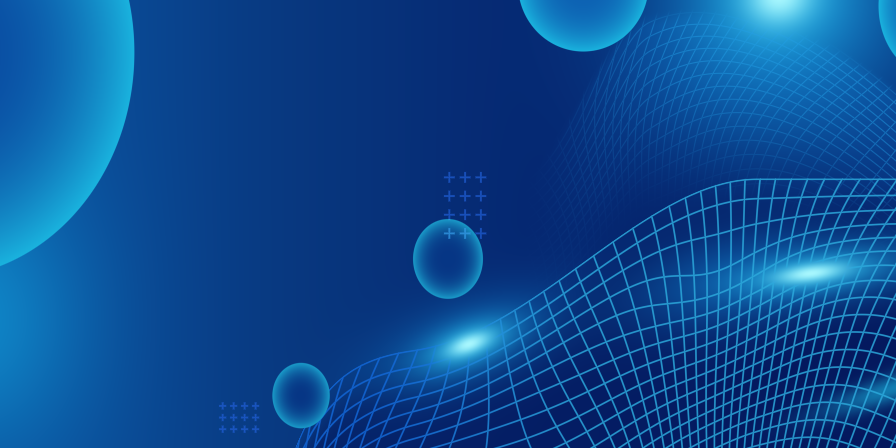
Give the GLSL for this background, as a Shadertoy shader.

```glsl
// Blue abstract backdrop: glossy discs, plus-sign grids, glowing wire-mesh waves.

const vec3 NAVY  = vec3(0.015, 0.09, 0.36);
const vec3 DEEP  = vec3(0.02, 0.155, 0.445);
const vec3 AZURE = vec3(0.04, 0.31, 0.61);
const vec3 CYAN  = vec3(0.10, 0.70, 0.87);
const vec3 ICE   = vec3(0.68, 0.98, 1.0);
const vec3 ROYAL = vec3(0.12, 0.36, 0.82);

// Coverage of the inside (negative side) of a signed distance
float fill(float dist, float pixel) {
    return 1.0 - smoothstep(-0.7 * pixel, 0.7 * pixel, dist);
}

// Lines at the integers of a warped coordinate, of even width on the canvas
float isoLines(float coord, float halfWidth, float pixel) {
    float slope = max(length(vec2(dFdx(coord), dFdy(coord))) / pixel, 0.001);
    float nearest = abs(fract(coord + 0.5) - 0.5);
    return fill(nearest / slope - halfWidth, pixel);
}

float wireMesh(vec2 uv, float halfWidth, float pixel) {
    return max(isoLines(uv.x, halfWidth, pixel), isoLines(uv.y, halfWidth, pixel));
}

// Soft elliptical light, tilted by an angle
float glow(vec2 p, vec2 center, vec2 size, float angle) {
    vec2 d = p - center;
    float c = cos(angle), s = sin(angle);
    d = vec2(c * d.x + s * d.y, c * d.y - s * d.x) / size;
    return exp(-dot(d, d));
}

// Bright core inside a wide halo, added to a colour
vec3 addFlare(vec3 col, vec2 p, vec2 center, vec2 size, float angle) {
    col = mix(col, vec3(0.06, 0.50, 0.80), 0.6 * glow(p, center, size * 2.1, angle));
    col = mix(col, vec3(0.16, 0.76, 0.93), 0.8 * glow(p, center, size, angle));
    return mix(col, ICE, 0.95 * glow(p, center, size * 0.45, angle));
}

// Elliptical disc shading from its centre to a bright rim
vec3 addDisc(vec3 col, vec2 p, vec2 center, vec2 radii, vec3 inner, vec3 rim, float falloff, float pixel) {
    float r = length((p - center) / radii);
    vec3 shade = mix(inner, rim, pow(min(r, 1.0), falloff));
    return mix(col, shade, fill((r - 1.0) * radii.x, pixel));
}

// Block of plus signs; origin is its lower-left sign
float plusGrid(vec2 p, vec2 origin, vec2 spacing, vec2 count, float arm, float pixel) {
    vec2 cell = clamp(round((p - origin) / spacing), vec2(0.0), count - 1.0);
    vec2 a = abs(p - origin - cell * spacing);
    float thick = 0.0021;
    return fill(min(max(a.x - arm, a.y - thick), max(a.x - thick, a.y - arm)), pixel);
}

// Upper outline of the large wave
float waveTop(float x) {
    return 0.23 * (1.0 - exp(-11.0 * (x - 0.66))) + 0.37 * smoothstep(0.92, 1.69, x);
}

vec3 backdrop(vec2 p) {
    vec3 col = mix(AZURE, vec3(0.03, 0.215, 0.495), smoothstep(0.05, 0.75, p.x));
    col = mix(col, DEEP, smoothstep(0.6, 1.25, p.x));
    col = mix(col, NAVY, 0.8 * smoothstep(1.1, 1.9, p.x) * smoothstep(0.8, 0.3, p.y));
    return mix(col, vec3(0.06, 0.56, 0.81), 0.85 * glow(p, vec2(-0.07, 0.29), vec2(0.25, 0.30), 0.0));
}

// Fine, fading mesh in the upper right
vec3 addFarWave(vec3 col, vec2 p, float pixel) {
    float crest = 0.975 - 0.9 * pow(abs(p.x - 1.56), 2.0) - 0.25 * smoothstep(1.45, 1.15, p.x);
    float depth = crest - p.y;
    float mask = smoothstep(-0.01, 0.03, depth) * smoothstep(0.45, 0.08, depth);
    mask *= smoothstep(1.16, 1.55, p.x);
    float across = p.x + 0.6 * depth * sin(3.5 * (p.x - 1.35)) + 0.02 * sin(11.0 * p.y);
    float along = depth + 0.05 * sin(6.0 * p.x + 5.0 * p.y);
    col = mix(col, vec3(0.04, 0.33, 0.67), 0.4 * mask);
    col = mix(col, vec3(0.08, 0.54, 0.81), 0.5 * glow(p, vec2(1.76, 0.93), vec2(0.27, 0.24), 0.0));
    col = addFlare(col, p, vec2(1.74, 1.01), vec2(0.15, 0.13), 0.25);
    float lines = wireMesh(vec2(across, along) * 38.0, 0.0012, pixel);
    return mix(col, max(col, vec3(0.13, 0.62, 0.90)), 0.5 * mask * lines);
}

// Large mesh with folds and lights
vec3 addNearWave(vec3 col, vec2 p, float pixel) {
    float depth = waveTop(p.x) - p.y;
    float inside = fill(-depth - 0.002, pixel);
    float deep = smoothstep(0.0, 0.25, depth);

    // Cross lines fan outwards on the slope and gather below the fold
    float lean = mix(0.45, -0.32, smoothstep(0.72, 1.35, p.x));
    lean += 0.85 * smoothstep(1.36, 1.95, p.x);
    float across = p.x + lean * depth + 0.012 * sin(9.0 * p.x + 7.0 * p.y);
    float along = depth + deep * (0.045 * sin(8.0 * p.x - 4.0 * p.y) - 0.05 * glow(p, vec2(1.62, 0.3), vec2(0.15, 0.3), 0.0));

    col = mix(col, NAVY, 0.6 * inside * smoothstep(0.0, 0.12, depth));
    col = mix(col, AZURE, 0.6 * inside * glow(p, vec2(1.62, 0.38), vec2(0.22, 0.12), 0.35));
    col = addFlare(col, p, vec2(1.047, 0.232), vec2(0.10, 0.044), 0.36);
    col = addFlare(col, p, vec2(1.81, 0.39), vec2(0.15, 0.040), 0.13);
    col = mix(col, CYAN, 0.65 * glow(p, vec2(2.0, 0.135), vec2(0.17, 0.03), 0.32));
    float lines = wireMesh(vec2(across * 27.0, along * 26.0), 0.0019, pixel);
    vec3 wire = mix(vec3(0.07, 0.40, 0.84), vec3(0.17, 0.66, 0.86), smoothstep(0.8, 1.35, p.x));
    return mix(col, max(col, wire), 0.85 * inside * lines);
}

void mainImage(out vec4 fragColor, in vec2 fragCoord) {
    float pixel = 1.0 / iResolution.y;
    vec2 p = fragCoord / iResolution.xy * vec2(2.0, 1.0);

    vec3 col = backdrop(p);
    col = addFarWave(col, p, pixel);
    col = addNearWave(col, p, pixel);

    // Large discs cut by the canvas border
    col = addDisc(col, p, vec2(-0.143, 0.883), vec2(0.443, 0.504), vec3(0.035, 0.29, 0.63), CYAN, 2.5, pixel);
    col = addDisc(col, p, vec2(1.302, 1.036), vec2(0.146, 0.151), vec3(0.05, 0.38, 0.70), CYAN, 2.8, pixel);
    col = addDisc(col, p, vec2(2.083, 0.987), vec2(0.122, 0.156), vec3(0.05, 0.38, 0.70), CYAN, 2.8, pixel);

    // Small hollow-looking discs
    vec3 hollow = vec3(0.025, 0.21, 0.52), edge = vec3(0.10, 0.61, 0.79);
    col = addDisc(col, p, vec2(1.0, 0.422), vec2(0.078, 0.089), hollow, edge, 3.2, pixel);
    col = addDisc(col, p, vec2(0.672, 0.117), vec2(0.064, 0.073), hollow, edge, 2.6, pixel);

    // Plus signs, paler where they cross the disc
    float signs = plusGrid(p, vec2(1.003, 0.479), vec2(0.0352, 0.0417), vec2(3.0, 4.0), 0.012, pixel);
    signs = max(signs, plusGrid(p, vec2(0.497, 0.042), vec2(0.0245, 0.026), vec2(4.0, 3.0), 0.008, pixel));
    float overDisc = fill(length((p - vec2(1.0, 0.422)) / vec2(0.078, 0.089)) - 1.0, pixel);
    col = mix(col, mix(ROYAL, vec3(0.20, 0.60, 0.90), overDisc), 0.75 * signs);

    fragColor = vec4(col, 1.0);
}
```
